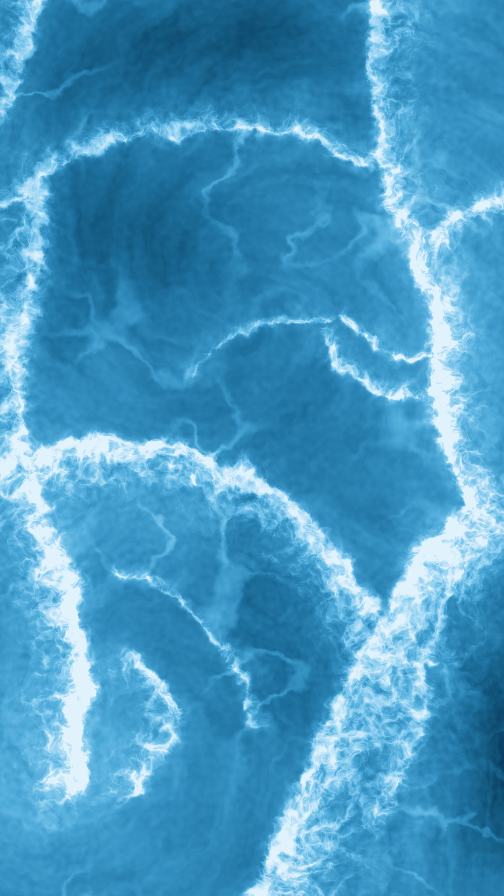
A Shadertoy shader for this texture:

```glsl
// Churning sea seen from above: curved breakers with one crisp edge and a lacy trail.
// Warped gradient noise and spiral streaks set a tone level, bezier crests add foam,
// and the tone is then looked up in a ramp from deep blue to white.

vec2 hash2(vec2 cell) {
    vec3 h = fract(cell.xyx * vec3(0.1031, 0.1030, 0.0973));
    h += dot(h, h.yzx + 33.33);
    return fract((h.xx + h.yz) * h.zy) * 2.0 - 1.0;
}

float noise(vec2 p) {
    vec2 i = floor(p), f = p - i;
    vec2 u = f * f * f * (f * (f * 6.0 - 15.0) + 10.0);
    vec2 e = vec2(1.0, 0.0);
    float low = mix(dot(hash2(i), f), dot(hash2(i + e), f - e), u.x);
    float high = mix(dot(hash2(i + e.yx), f - e.yx), dot(hash2(i + 1.0), f - 1.0), u.x);
    return mix(low, high, u.y);
}

float fbm(vec2 p) {
    float sum = 0.0, amp = 0.6;
    for (int i = 0; i < 5; i++) {
        sum += amp * noise(p);
        p = mat2(1.6, 1.2, -1.2, 1.6) * p + 7.3;
        amp *= 0.55;
    }
    return sum;
}

// Net of thin bright ridges, about 0 to 1
float lace(vec2 p) {
    float sum = 0.0, amp = 0.42;
    for (int i = 0; i < 4; i++) {
        float ridge = 1.0 - min(2.5 * abs(noise(p)), 1.0);
        sum += amp * ridge * ridge;
        p = mat2(1.6, 1.2, -1.2, 1.6) * p + 3.7;
        amp *= 0.75;
    }
    return sum;
}

// Logarithmic twist that draws noise out into spirals
vec2 whirl(vec2 p, vec2 centre) {
    p -= centre;
    float a = 2.2 * log(length(p) + 0.03);
    return mat2(cos(a), sin(a), -sin(a), cos(a)) * p;
}

float blob(vec2 p, vec2 centre, vec2 size) {
    vec2 q = (p - centre) / size;
    return exp(-dot(q, q));
}

// Foam along a bezier: narrow on the right of travel, trailing to the left
float crest(vec2 p, vec2 a, vec2 b, vec2 c, float lead, float trail) {
    float nearest = 9.0, side = 0.0;
    vec2 from = a;
    for (int i = 1; i <= 9; i++) {
        float t = float(i) / 9.0;
        vec2 to = mix(mix(a, b, t), mix(b, c, t), t);
        vec2 dir = to - from, off = p - from;
        off -= dir * clamp(dot(off, dir) / dot(dir, dir), 0.0, 1.0);
        float d = length(off);
        if (d < nearest) {
            nearest = d;
            side = (dir.x * off.y - dir.y * off.x) / (length(dir) * d + 1e-5);
        }
        from = to;
    }
    return exp(-nearest / mix(lead, trail, smoothstep(-0.7, 0.7, side)));
}

float breakers(vec2 p) {
    // Right-hand breaker, top to bottom
    float f = crest(p, vec2(0.42, 1.0), vec2(0.40, 0.79), vec2(0.484, 0.668), 0.010, 0.045) * 0.85;
    f = max(f, crest(p, vec2(0.484, 0.668), vec2(0.474, 0.56), vec2(0.52, 0.44), 0.010, 0.04));
    f = max(f, crest(p, vec2(0.52, 0.44), vec2(0.405, 0.315), vec2(0.28, -0.01), 0.009, 0.085));
    f = max(f, crest(p, vec2(0.436, 0.09), vec2(0.47, 0.24), vec2(0.514, 0.349), 0.010, 0.04) * 0.85);
    f = max(f, crest(p, vec2(0.484, 0.73), vec2(0.51, 0.77), vec2(0.58, 0.79), 0.025, 0.012) * 0.9);
    // Central and upper arcs
    f = max(f, crest(p, vec2(0.417, 0.323), vec2(0.286, 0.571), vec2(0.0, 0.479), 0.010, 0.05));
    f = max(f, crest(p, vec2(0.0, 0.766), vec2(0.214, 0.922), vec2(0.404, 0.818), 0.007, 0.023) * 0.8);
    // Left-hand breaker, bottom to top
    f = max(f, crest(p, vec2(0.091, 0.14), vec2(0.108, 0.285), vec2(0.033, 0.479), 0.014, 0.05));
    f = max(f, crest(p, vec2(0.02, 0.479), vec2(0.02, 0.615), vec2(0.045, 0.78), 0.012, 0.04) * 0.95);
    f = max(f, crest(p, vec2(0.0, 0.87), vec2(0.03, 0.93), vec2(0.05, 1.02), 0.012, 0.04) * 0.75);
    // Thin ripples and the lower eddy
    f = max(f, crest(p, vec2(0.352, 0.622), vec2(0.40, 0.56), vec2(0.475, 0.551), 0.005, 0.013) * 0.9);
    f = max(f, crest(p, vec2(0.378, 0.638), vec2(0.42, 0.605), vec2(0.475, 0.603), 0.005, 0.011) * 0.85);
    f = max(f, crest(p, vec2(0.22, 0.58), vec2(0.27, 0.65), vec2(0.36, 0.64), 0.005, 0.010) * 0.65);
    f = max(f, crest(p, vec2(0.156, 0.115), vec2(0.248, 0.20), vec2(0.156, 0.258), 0.008, 0.045) * 0.75);
    return max(f, crest(p, vec2(0.13, 0.362), vec2(0.263, 0.33), vec2(0.28, 0.193), 0.006, 0.014) * 0.7);
}

vec3 seaColor(float tone) {
    vec3 ramp[8] = vec3[8](vec3(0.03, 0.21, 0.35), vec3(0.07, 0.34, 0.49), vec3(0.12, 0.45, 0.63),
        vec3(0.20, 0.56, 0.75), vec3(0.31, 0.67, 0.85), vec3(0.47, 0.77, 0.92),
        vec3(0.65, 0.85, 0.96), vec3(0.88, 0.95, 0.99));
    tone = clamp(tone, 0.0, 6.99);
    int i = int(tone);
    return mix(ramp[i], ramp[i + 1], fract(tone));
}

void mainImage(out vec4 fragColor, in vec2 fragCoord) {
    vec2 p = fragCoord / iResolution.y;
    p.x += 0.28125 - 0.5 * iResolution.x / iResolution.y;
    vec2 drift = vec2(fbm(p * 9.0), fbm(p * 9.0 + 40.0));
    vec2 curl = vec2(fbm(p * 38.0 + 11.0), fbm(p * 38.0 + 70.0));
    vec2 w = p + 0.034 * drift + 0.014 * curl;

    // Deep and shallow water
    float tone = 2.45 + 1.3 * fbm(p * 5.0 + 20.0);
    tone -= 1.5 * blob(w, vec2(0.23, 0.95), vec2(0.20, 0.07)) + blob(w, vec2(0.13, 0.73), vec2(0.15, 0.09));
    tone -= 0.9 * blob(w, vec2(0.32, 0.27), vec2(0.09, 0.14)) + 2.3 * blob(w, vec2(0.57, 0.17), vec2(0.07, 0.16));
    tone += 0.9 * blob(w, vec2(0.06, 0.2), vec2(0.15, 0.3)) + 0.8 * blob(w, vec2(0.52, 0.65), vec2(0.10, 0.4));

    // Spiral streaks and loose foam threads
    vec2 centre = p.y < 0.0 ? vec2(0.0) : vec2(0.14, 0.2);
    float lower = smoothstep(0.54, 0.40, p.y);
    float streak = mix(fbm(whirl(w, vec2(0.27, 0.67)) * 22.0), fbm(whirl(w, centre) * 22.0), lower);
    tone += 1.1 * streak;
    vec2 loose = p + 0.06 * drift + 0.012 * curl;
    float thread = 1.0 - smoothstep(0.0, 0.07, abs(noise(loose * 12.0)));
    tone += 1.3 * thread * smoothstep(-0.1, 0.35, noise(p * 6.0 + 5.0));

    // Breaking foam with lacy holes
    float foam = breakers(w), net = lace(w * 24.0);
    tone += foam * (1.0 + 2.6 * net);
    tone += 2.0 * smoothstep(0.55, 1.05, foam * 0.75 + net * 0.6) * smoothstep(0.1, 0.5, foam);
    tone += (0.35 + 1.1 * foam) * noise(p * 125.0);
    fragColor = vec4(seaColor(tone), 1.0);
}
```
